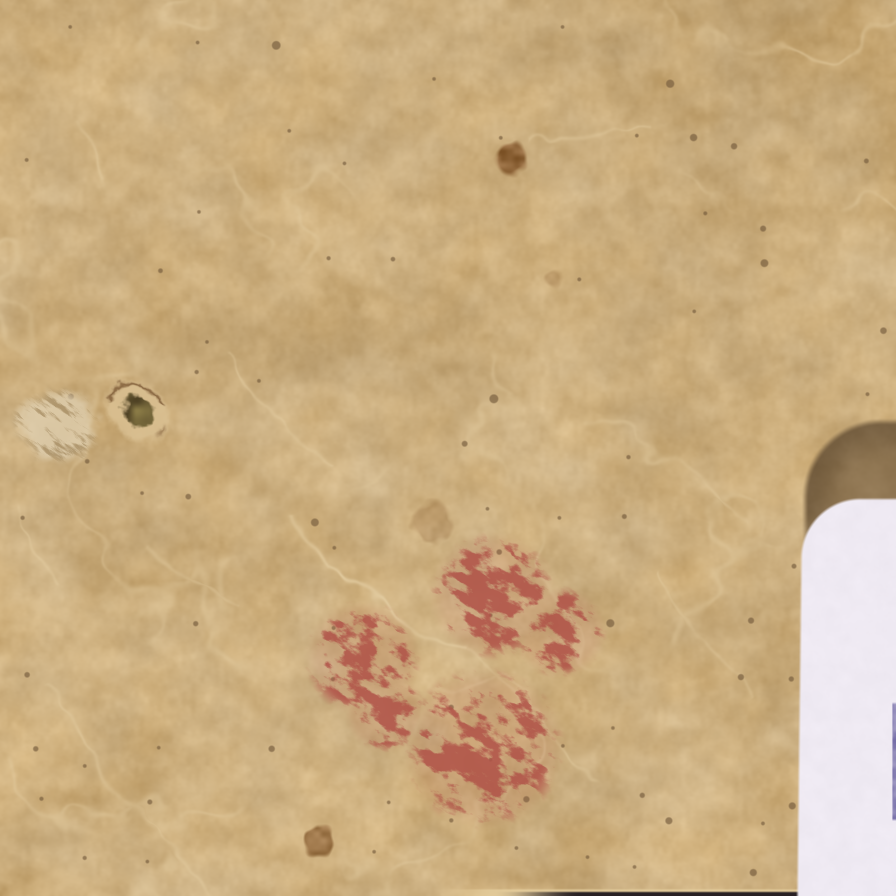
Give the GLSL for this texture, as a Shadertoy shader.

```glsl
// Aged tan paper with creases, stains, a torn hole, red ink rubbings and a white label.

float hash(vec2 p) {
    vec3 q = fract(vec3(p.xyx) * 0.1031);
    q += dot(q, q.yzx + 33.33);
    return fract((q.x + q.y) * q.z);
}

float noise(vec2 p) {
    vec2 i = floor(p), f = fract(p);
    f = f * f * (3.0 - 2.0 * f);
    return mix(mix(hash(i), hash(i + vec2(1, 0)), f.x),
               mix(hash(i + vec2(0, 1)), hash(i + vec2(1, 1)), f.x), f.y);
}

float fbm(vec2 p) {
    float sum = 0.0, amp = 0.5;
    for (int i = 0; i < 4; i++) {
        sum += amp * noise(p);
        p = mat2(1.6, 1.2, -1.2, 1.6) * p + 7.3;
        amp *= 0.5;
    }
    return sum / 0.9375;
}

float segment(vec2 p, vec2 a, vec2 b) {
    vec2 d = b - a;
    return length(p - a - d * clamp(dot(p - a, d) / dot(d, d), 0.0, 1.0));
}

float roundBox(vec2 p, vec2 halfSize, float r) {
    vec2 q = abs(p) - halfSize + r;
    return length(max(q, 0.0)) + min(max(q.x, q.y), 0.0) - r;
}

vec3 paper(vec2 p) {
    float mottle = (fbm(p * 8.0) - 0.5) * 0.11 + (fbm(p * vec2(38, 46)) - 0.5) * 0.13;
    mottle += (noise(p * vec2(190, 120)) - 0.5) * 0.025;
    mottle -= 0.04 * smoothstep(0.6, 1.1, p.y) * smoothstep(0.3, 1.0, p.x);
    float warmth = (fbm(p * 17.0 + 40.0) - 0.5) * 0.06;
    return vec3(0.795, 0.68, 0.49) + mottle * vec3(0.9, 1.0, 1.1) + warmth * vec3(0.4, -0.1, -0.9);
}

float creases(vec2 p) {
    vec4 folds[11] = vec4[11](
        vec4(0.325, 0.414, 0.358, 0.355), vec4(0.358, 0.355, 0.52, 0.277),
        vec4(0.52, 0.277, 0.66, 0.135), vec4(0.04, 0.23, 0.24, 0.01),
        vec4(0.74, 0.36, 0.83, 0.23), vec4(0.25, 0.6, 0.36, 0.48),
        vec4(0.1, 0.87, 0.12, 0.79), vec4(0.66, 0.53, 0.83, 0.43),
        vec4(0.02, 0.43, 0.06, 0.36), vec4(0.17, 0.4, 0.27, 0.33),
        vec4(0.59, 0.845, 0.72, 0.86));
    vec2 w = p + 0.03 * (vec2(noise(p * 17.0), noise(p * 17.0 + 31.0)) - 0.5)
               + 0.008 * (vec2(noise(p * 70.0), noise(p * 70.0 + 9.0)) - 0.5);
    float light = 0.0;
    for (int i = 0; i < 11; i++) {
        float d = segment(w, folds[i].xy, folds[i].zw);
        float strength = i < 2 ? 1.0 : 0.6;
        light = max(light, strength * (0.75 * exp(-d * d / 6e-6) + 0.25 * exp(-d * d / 1e-4)));
    }
    // Faint wandering veins
    float vein = exp(-pow((fbm(p * 6.0 + 12.0) - 0.5) / 0.013, 2.0));
    light = max(light, 0.5 * vein * smoothstep(0.48, 0.7, noise(p * 9.0 + 3.0)));
    return light * (0.45 + 0.7 * noise(p * 45.0));
}

float specks(vec2 p) {
    vec2 cell = floor(p * 15.0);
    vec2 center = 0.15 + 0.7 * vec2(hash(cell + 5.0), hash(cell + 19.0));
    float r = mix(0.012, 0.06, pow(hash(cell + 71.0), 3.0));
    float d = length(fract(p * 15.0) - center);
    return step(0.7, hash(cell)) * (1.0 - smoothstep(r, r + 0.035, d));
}

float redInk(vec2 p) {
    vec3 blots[5] = vec3[5](vec3(0.405, 0.265, 0.05), vec3(0.43, 0.205, 0.035),
        vec3(0.55, 0.335, 0.055), vec3(0.54, 0.165, 0.07), vec3(0.625, 0.295, 0.04));
    float cover = 0.0;
    for (int i = 0; i < 5; i++)
        cover = max(cover, 1.0 - length(p - blots[i].xy) / (blots[i].z * 1.35));
    vec2 q = mat2(0.88, 0.47, -0.47, 0.88) * p;
    float fibres = 0.6 * fbm(q * vec2(60, 110)) + 0.4 * fbm(p * 32.0 + 8.0);
    float streaks = smoothstep(0.53, 0.68, fibres + 0.16 * cover);
    return smoothstep(0.0, 0.3, cover) * (0.12 + 0.75 * streaks);
}

void mainImage(out vec4 fragColor, in vec2 fragCoord) {
    vec2 p = fragCoord / iResolution.xy;
    float edge = 0.0022;
    vec3 col = paper(p);
    col = mix(col, vec3(0.89, 0.8, 0.63), 0.8 * creases(p));
    col = mix(col, vec3(0.45, 0.35, 0.23), 0.65 * specks(p));
    col = mix(col, vec3(0.69, 0.32, 0.28), redInk(p));

    // Round stains: x, y, radius, strength
    vec4 stains[4] = vec4[4](vec4(0.57, 0.822, 0.018, 0.88), vec4(0.355, 0.062, 0.016, 0.7),
        vec4(0.482, 0.417, 0.022, 0.27), vec4(0.618, 0.69, 0.01, 0.25));
    for (int i = 0; i < 4; i++) {
        float d = length(p - stains[i].xy) + 0.008 * (noise(p * 90.0) - 0.5);
        float body = 1.0 - smoothstep(-0.003, 0.003, d - stains[i].z);
        vec3 brown = vec3(0.53, 0.36, 0.19) + 0.22 * (noise(p * 130.0) - 0.5);
        col = mix(col, brown, body * stains[i].w);
    }

    // Scraped patch beside a torn hole
    vec2 s = (p - vec2(0.065, 0.525)) / vec2(0.05, 0.042);
    float scrape = 1.0 - smoothstep(0.6, 1.1, length(s) + 0.7 * (fbm(p * 40.0) - 0.5));
    float scratch = fbm(mat2(0.8, 0.6, -0.6, 0.8) * p * vec2(45, 170));
    col = mix(col, mix(vec3(0.66, 0.57, 0.42), vec3(0.88, 0.82, 0.7), smoothstep(0.3, 0.55, scratch)), 0.75 * scrape);
    vec2 h = mat2(0.77, 0.64, -0.64, 0.77) * (p - vec2(0.154, 0.544));
    float tear = length(h * vec2(1.0, 1.25)) + 0.022 * (fbm(p * 55.0) - 0.5);
    col = mix(col, vec3(0.86, 0.76, 0.58), 0.8 * (1.0 - smoothstep(0.032, 0.044, tear)));
    float rim = exp(-pow((tear - 0.034) / 0.0025, 2.0)) * smoothstep(0.4, 0.6, noise(p * 50.0 + 2.0));
    col = mix(col, vec3(0.46, 0.32, 0.18), 0.75 * rim);
    vec3 olive = mix(vec3(0.27, 0.22, 0.12), vec3(0.55, 0.49, 0.28), noise(p * 85.0));
    col = mix(col, olive, 1.0 - smoothstep(0.015, 0.021, tear));

    // Dark lower border with a pale paper lip
    float lip = smoothstep(0.48, 0.56, p.x);
    col = mix(col, vec3(0.9, 0.81, 0.62), 0.8 * lip * (1.0 - smoothstep(0.006, 0.009, p.y)));
    float border = smoothstep(0.55, 0.65, p.x) * (1.0 - smoothstep(0.003, 0.006, p.y));
    col = mix(col, vec3(0.16, 0.13, 0.14), border);

    // Cast shadow and white label with a printed edge
    float shade = roundBox(p - vec2(1.399, 0.029), vec2(0.5), 0.085);
    vec3 shadow = mix(vec3(0.46, 0.37, 0.25), vec3(0.57, 0.47, 0.33), smoothstep(0.0, 0.05, -shade));
    shadow += 0.08 * (fbm(p * 40.0) - 0.5);
    col = mix(col, shadow, (1.0 - smoothstep(-0.004, 0.005, shade)) * smoothstep(0.36, 0.43, p.y));
    float label = roundBox(p - vec2(1.39 + 0.012 * p.y, -0.057), vec2(0.5), 0.065);
    vec3 white = vec3(0.935, 0.915, 0.95) + 0.025 * (fbm(p * 70.0) - 0.5);
    float printed = smoothstep(0.995, 0.997, p.x) * smoothstep(0.083, 0.087, p.y) * (1.0 - smoothstep(0.213, 0.217, p.y));
    white = mix(white, vec3(0.43, 0.4, 0.64), printed * (0.6 + 0.4 * noise(p * 150.0)));
    col = mix(col, white, 1.0 - smoothstep(-edge, edge, label));

    fragColor = vec4(clamp(col, 0.0, 1.0), 1.0);
}
```
